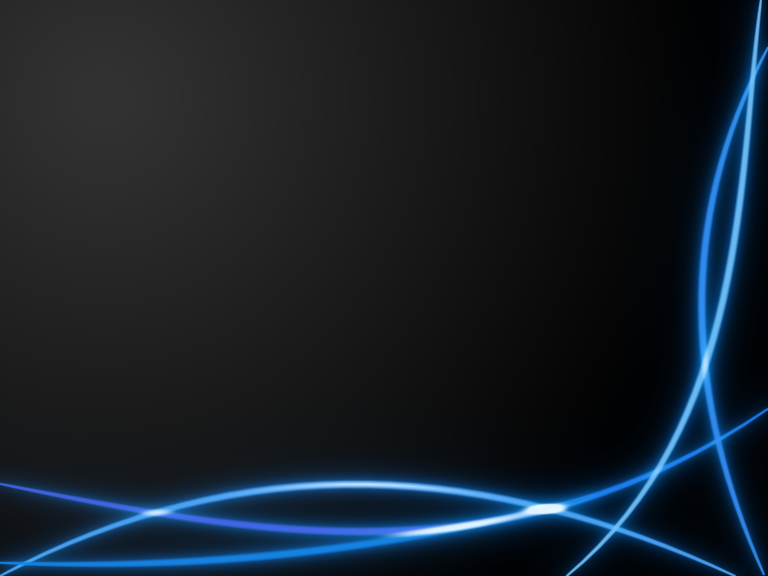
Give the GLSL for this background, as a Shadertoy shader.

```glsl
// Glowing blue ribbons sweep along the bottom and right of a dark grey field.
// Each ribbon is a tapered cubic Bezier with a soft halo; where ribbons come
// close together, the product of their glows turns the light white.

const int RIBBONS = 5;
const int SEGMENTS = 32;

// Four control points per ribbon, in canvas heights
const vec2 control[20] = vec2[20](
    vec2(0.0, 0.160), vec2(0.444, 0.071), vec2(0.889, -0.014), vec2(1.333, 0.290),
    vec2(0.0, 0.0), vec2(0.425, 0.226), vec2(0.851, 0.198), vec2(1.276, 0.0),
    vec2(0.0, 0.023), vec2(0.342, 0.010), vec2(0.682, 0.043), vec2(1.024, 0.137),
    vec2(1.333, 0.917), vec2(1.172, 0.613), vec2(1.191, 0.307), vec2(1.326, 0.003),
    vec2(1.321, 1.0), vec2(1.281, 0.687), vec2(1.299, 0.262), vec2(0.984, 0.0));

const vec3 tint[RIBBONS] = vec3[RIBBONS](
    vec3(0.27, 0.37, 0.88), vec3(0.30, 0.63, 0.94), vec3(0.08, 0.50, 0.86),
    vec3(0.20, 0.53, 0.90), vec3(0.45, 0.74, 0.93));

vec2 bezier(int ribbon, float t) {
    int k = ribbon * 4;
    float s = 1.0 - t;
    return s * s * s * control[k] + 3.0 * s * s * t * control[k + 1]
         + 3.0 * s * t * t * control[k + 2] + t * t * t * control[k + 3];
}

// Distance to a ribbon's centre line, and the curve parameter found there
vec2 nearestOnRibbon(vec2 p, int ribbon) {
    vec2 nearest = vec2(1e3, 0.0);
    vec2 a = bezier(ribbon, 0.0);
    for (int i = 0; i < SEGMENTS; i++) {
        vec2 b = bezier(ribbon, float(i + 1) / float(SEGMENTS));
        vec2 ab = b - a;
        float h = clamp(dot(p - a, ab) / dot(ab, ab), 0.0, 1.0);
        float d = length(p - a - ab * h);
        if (d < nearest.x) nearest = vec2(d, (float(i) + h) / float(SEGMENTS));
        a = b;
    }
    return nearest;
}

void mainImage(out vec4 fragColor, in vec2 fragCoord) {
    // Keep the layout stretched to a 4:3 frame
    vec2 p = fragCoord / iResolution.xy * vec2(4.0 / 3.0, 1.0);
    float pixel = 1.0 / iResolution.y;

    // Grey light from the upper left
    float lamp = length(p - vec2(0.18, 0.83));
    vec3 color = vec3(0.208 * max(1.0 - sqrt(lamp * lamp + 0.005) / 1.06, 0.0));

    float glowSum = 0.0, glowSquares = 0.0, closest = 1e3;
    for (int i = 0; i < RIBBONS; i++) {
        vec2 hit = nearestOnRibbon(p, i);
        float d = hit.x;
        float t = hit.y;
        float taper = pow(max(sin(3.14159 * t), 0.0), 0.65);
        closest = min(closest, d);

        // Halo, screened over what lies beneath
        float halo = (0.25 + 0.75 * taper) * (0.75 * exp(-d / 0.010) + 0.12 * exp(-d / 0.025));
        color = 1.0 - (1.0 - color) * (1.0 - halo * vec3(0.02, 0.50, 0.98));

        // Core; the first ribbon shifts from violet to blue
        vec3 coreColor = tint[i];
        if (i == 0) coreColor = mix(coreColor, vec3(0.12, 0.47, 0.92), smoothstep(0.6, 0.8, t));
        if (i == 1) coreColor = mix(coreColor, vec3(0.85, 0.94, 1.0),
                                    exp(-pow((t - 0.5) / 0.13, 2.0)) * exp(-d / 0.005));
        float width = mix(0.001, 0.0058, taper);
        float core = 1.0 - smoothstep(width * 0.4, width * 1.3 + pixel, d);
        color = mix(color, coreColor, 0.9 * core);

        float glow = taper * exp(-pow(d / 0.011, 2.0)) * (i > 2 ? 0.68 : 1.0);
        glowSum += glow;
        glowSquares += glow * glow;
    }

    // White heat where ribbons meet, and a faint navy haze around them
    float overlap = 0.5 * (glowSum * glowSum - glowSquares);
    color = mix(color, vec3(0.96, 0.98, 1.0), 0.9 * smoothstep(0.15, 0.65, overlap));
    color += vec3(0.004, 0.018, 0.035) * exp(-closest / 0.08);

    fragColor = vec4(clamp(color, 0.0, 1.0), 1.0);
}
```
